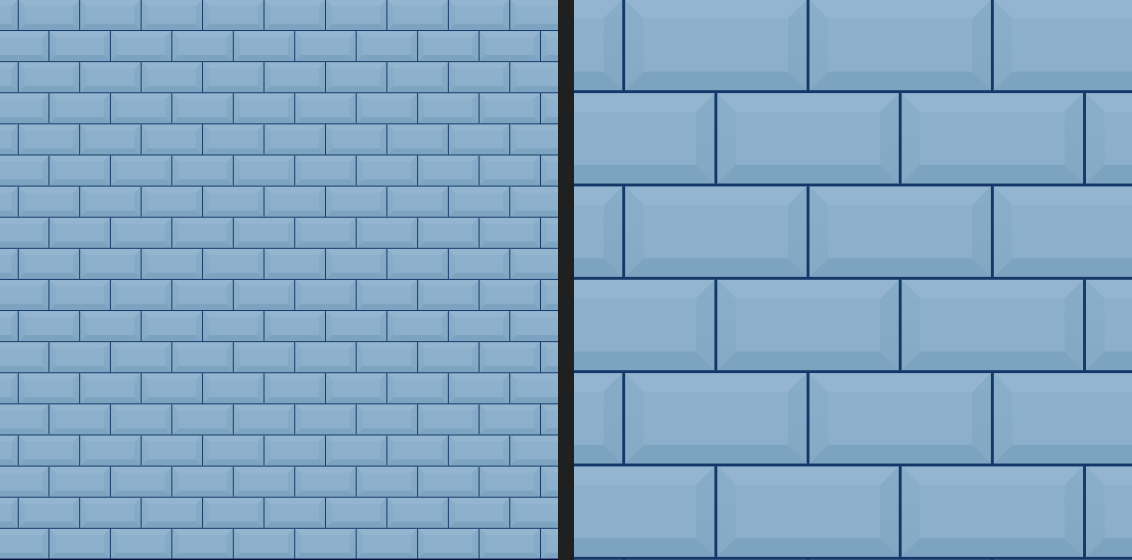
Left, the full canvas; right, a detail of the centre.
Write a WebGL 1 fragment shader that draws this texture.

```glsl
precision highp float;

uniform vec2 u_resolution;

// Layout: lengths are in tile heights unless noted
const float ROWS = 18.0;
const float TILE_WIDTH = 1.975;
const vec2 ORIGIN = vec2(0.586, 0.018);
const float BEVEL = 0.215;
const float JOINT_WIDTH = 0.031;
const float BASE_HEIGHT = 0.045;

// Glaze and grout
const vec3 FACE = vec3(0.552, 0.692, 0.800);
const vec3 TOP_BEVEL = vec3(0.578, 0.710, 0.812);
const vec3 BOTTOM_BEVEL = vec3(0.488, 0.638, 0.752);
const vec3 LEFT_BEVEL = vec3(0.528, 0.676, 0.780);
const vec3 RIGHT_BEVEL = vec3(0.520, 0.667, 0.775);
const vec3 GROUT = vec3(0.075, 0.220, 0.410);
const vec3 BASE_LINE = vec3(0.020, 0.060, 0.240);
const float SIDE_SHADE = 0.018;
const float FACE_SHADE = 0.008;

// Antialiased step: 0 below the edge, 1 above it
float edge(float d, float pixel) {
  return clamp(d / pixel + 0.5, 0.0, 1.0);
}

vec3 tileColor(vec2 p, float pixel) {
  vec2 size = vec2(TILE_WIDTH, 1.0);
  vec2 inset = min(p, size - p);
  float height = p.y - 0.5;

  // Four mitred bevels
  vec3 cap = mix(BOTTOM_BEVEL, TOP_BEVEL, step(0.5, p.y));
  vec3 side = mix(LEFT_BEVEL, RIGHT_BEVEL, step(0.5 * TILE_WIDTH, p.x));
  side += SIDE_SHADE * height;
  vec3 bevel = mix(cap, side, edge(inset.y - inset.x, pixel * 1.414));

  // Flat raised centre
  vec3 face = FACE + FACE_SHADE * height;
  float raised = edge(min(inset.x, inset.y) - BEVEL, pixel);
  return mix(bevel, face, raised);
}

void main() {
  float pixel = ROWS / u_resolution.y;
  vec2 canvas = gl_FragCoord.xy * pixel;
  vec2 p = canvas - ORIGIN;

  // Running bond: every other course moves by half a tile
  float course = floor(p.y);
  p.x -= 0.5 * TILE_WIDTH * mod(course + 1.0, 2.0);
  vec2 tile = vec2(mod(p.x, TILE_WIDTH), p.y - course);

  // Grout joints
  vec2 inset = min(tile, vec2(TILE_WIDTH, 1.0) - tile);
  float joint = edge(0.5 * JOINT_WIDTH - min(inset.x, inset.y), pixel);
  vec3 color = mix(tileColor(tile, pixel), GROUT, joint);

  // Dark line along the foot of the wall
  color = mix(color, BASE_LINE, edge(BASE_HEIGHT - canvas.y, pixel));
  gl_FragColor = vec4(color, 1.0);
}
```
